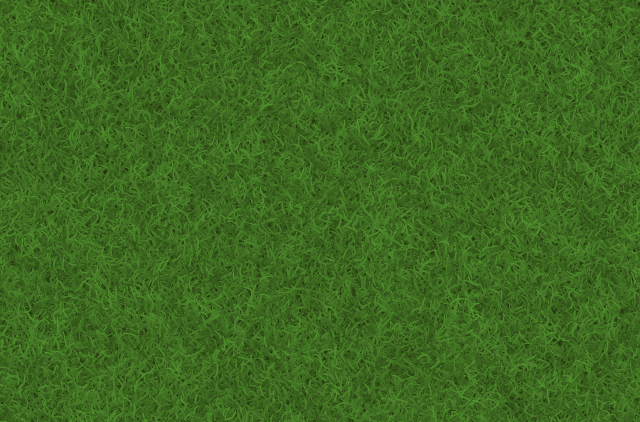
Write a Shadertoy shader that draws this texture.

```glsl
// Dense lawn of fine, curved, overlapping grass blades seen from above.

vec4 hash4(vec3 seed) {
    vec4 h = fract(seed.xyzx * vec4(0.1031, 0.1030, 0.0973, 0.1099));
    h += dot(h, h.wzxy + 33.33);
    return fract((h.xxyz + h.yzzw) * h.zywx);
}

// Smooth value noise for the clumps
float clumpNoise(vec2 p) {
    vec2 i = floor(p), f = fract(p);
    f = f * f * (3.0 - 2.0 * f);
    float a = hash4(vec3(i, 91.0)).x;
    float b = hash4(vec3(i + vec2(1, 0), 91.0)).x;
    float c = hash4(vec3(i + vec2(0, 1), 91.0)).x;
    float d = hash4(vec3(i + vec2(1, 1), 91.0)).x;
    return mix(mix(a, b, f.x), mix(c, d, f.x), f.y);
}

// Coverage of a tapered, bent blade; "along" runs from -1 (root) to 1 (tip)
float bladeCoverage(vec2 q, float halfLength, float bend, float pixel, out float along) {
    along = q.x / halfLength;
    float slope = 2.0 * bend * along / halfLength;
    float dist = abs(q.y - bend * (along * along - 0.35)) / sqrt(1.0 + slope * slope);
    float halfWidth = 0.078 - 0.03 * along;
    float ends = clamp((halfLength - abs(q.x)) / pixel + 0.5, 0.0, 1.0);
    return ends * clamp((halfWidth - dist) / pixel + 0.5, 0.0, 1.0);
}

void mainImage(out vec4 fragColor, in vec2 fragCoord) {
    const float cellsPerHeight = 48.0;
    const int layers = 14;
    vec2 p = fragCoord / iResolution.y * cellsPerHeight;
    float pixel = cellsPerHeight / iResolution.y;

    vec3 soil = vec3(0.145, 0.205, 0.055);
    vec3 shadowGreen = vec3(0.140, 0.215, 0.055);
    vec3 lightGreen = vec3(0.310, 0.550, 0.175);
    float clump = clumpNoise(p * 0.45) - 0.5;
    vec3 color = soil;

    // Paint from the shaded bottom layer to the sunlit top
    for (int k = 0; k < layers; k++) {
        float height = float(k) / float(layers - 1);
        vec2 lp = p + vec2(0.37, 0.61) * float(k) + 20.0;
        vec2 base = floor(lp);
        for (int y = -1; y <= 1; y++)
        for (int x = -1; x <= 1; x++) {
            vec2 cell = base + vec2(x, y);
            vec4 r = hash4(vec3(cell, float(k) * 7.0 + 3.0));
            vec4 s = hash4(vec3(cell.yx, float(k) * 5.0 + 131.0));

            // Blades lean to both sides of upright
            float angle = 1.571 + (r.z - 0.5) * 2.7;
            vec2 dir = vec2(cos(angle), sin(angle));
            vec2 d = lp - cell - r.xy;
            vec2 q = vec2(dot(d, dir), dot(d, vec2(-dir.y, dir.x)));

            float along;
            float halfLength = mix(0.45, 0.92, r.w);
            float cover = bladeCoverage(q, halfLength, (s.x - 0.5) * 0.65, pixel, along);
            float shade = 0.45 * height + 0.6 * s.y + 0.12 * along + 0.16 * clump;
            color = mix(color, mix(shadowGreen, lightGreen, clamp(shade, 0.0, 1.1)), cover);
        }
    }
    fragColor = vec4(color, 1.0);
}
```
